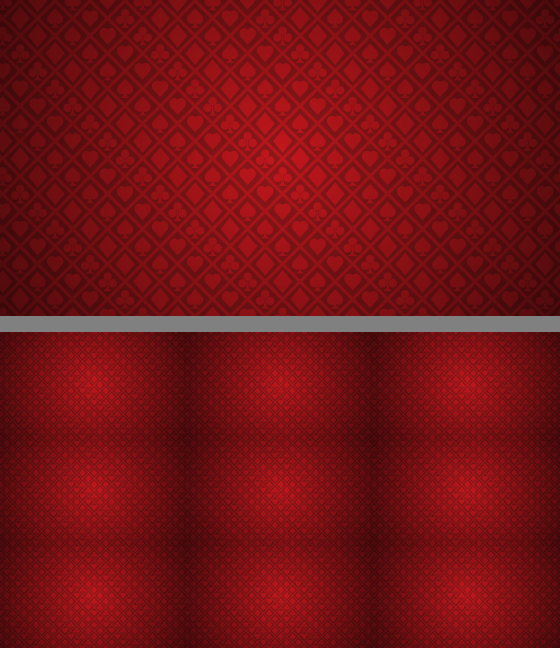
Top, the tile; bottom, the same tile 3 across and 3 down.
A WebGL 2 fragment shader for this pattern:

```glsl
#version 300 es
precision highp float;
// Card-suit damask: a diamond lattice holding four suits, lit red from the centre.

#define CELLS vec2(16.0, 9.0)      // whole diamonds across and down
#define SHIFT vec2(0.15, -0.04)    // lattice offset, in half cells
#define LINE_HALF 0.09             // half width of the lattice lines
#define LINE_TONE 0.84             // line strength relative to the suits
#define GLOW_REACH 1.02            // glow radius, in canvas heights
#define LIGHT_IN vec3(0.76, 0.09, 0.11)
#define LIGHT_OUT vec3(0.31, 0.04, 0.05)
#define DARK_IN vec3(0.56, 0.09, 0.10)
#define DARK_OUT vec3(0.22, 0.03, 0.035)

uniform vec2 u_resolution;
out vec4 fragColor;

float dot2(vec2 v) { return dot(v, v); }

// Heart with its tip at the origin, about 1.1 high.
float heart(vec2 p) {
  p.x = abs(p.x);
  if (p.x + p.y > 1.0) return length(p - vec2(0.25, 0.75)) - 0.35355;
  float edge = min(dot2(p - vec2(0.0, 1.0)), dot2(p - 0.5 * max(p.x + p.y, 0.0)));
  return sqrt(edge) * sign(p.x - p.y);
}

// Narrow stem that flares into a flat foot.
float stem(vec2 p) {
  float t = clamp(-p.y / 0.54, 0.0, 1.0);
  float halfWidth = 0.04 + 0.07 * t * t + 0.17 * pow(t, 8.0);
  return max((abs(p.x) - halfWidth) * 0.8, abs(p.y + 0.24) - 0.30);
}

float club(vec2 p) {
  float top = length(p - vec2(0.0, 0.28)) - 0.24;
  float side = length(vec2(abs(p.x) - 0.29, p.y + 0.10)) - 0.24;
  return min(min(top, side), stem(p));
}

float diamond(vec2 p) {
  return (abs(p.x) / 0.55 + abs(p.y) / 0.66 - 1.0) * 0.42;
}

float spade(vec2 p) {
  float body = heart(vec2(p.x, 0.56 - p.y) / vec2(0.76, 0.80)) * 0.78;
  return min(body, stem(p));
}

float suit(vec2 p, float kind) {
  if (kind < 0.5) return club(p);
  if (kind < 1.5) return diamond(p);
  if (kind < 2.5) return spade(p);
  return heart((p + vec2(0.0, 0.50)) / vec2(0.78, 0.86)) * 0.8;
}

void main() {
  vec2 uv = gl_FragCoord.xy / u_resolution;
  vec2 halfCells = 2.0 * CELLS;
  vec2 g = uv * halfCells - SHIFT;
  float aa = 0.6 * halfCells.y / u_resolution.y;

  // Nearest diamond centre, found on the diagonal axes
  vec2 diagonal = floor(0.5 * vec2(g.x + g.y, g.x - g.y) + 0.5);
  vec2 id = vec2(diagonal.x + diagonal.y, diagonal.x - diagonal.y);
  vec2 p = g - id;

  // Suits follow the falling diagonals; wrapped ids keep the tile whole
  id = mod(id, halfCells);
  float kind = mod(0.5 * (id.x + id.y), 4.0);

  // Coverage of suits and lattice lines
  float suitMask = 1.0 - smoothstep(-aa, aa, suit(p, kind));
  float lineDist = (1.0 - abs(p.x) - abs(p.y)) * 0.70711 - LINE_HALF;
  float lineMask = 1.0 - smoothstep(-aa, aa, lineDist);

  // Radial glow, folded so that opposite edges agree
  vec2 away = abs(uv - 0.5) * vec2(CELLS.x / CELLS.y, 1.0);
  float fade = min(length(away) / GLOW_REACH, 1.0);
  vec3 light = mix(LIGHT_IN, LIGHT_OUT, fade);
  vec3 dark = mix(DARK_IN, DARK_OUT, fade);

  fragColor = vec4(mix(dark, light, max(suitMask, LINE_TONE * lineMask)), 1.0);
}
```
